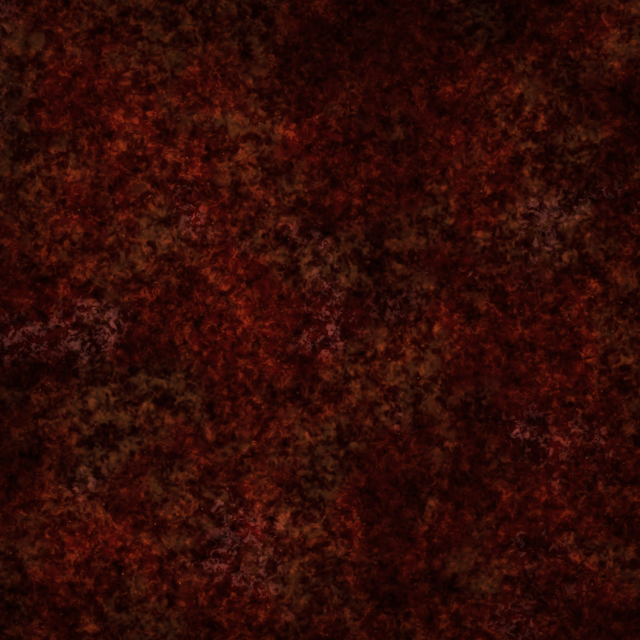
Give the GLSL for this texture, as a three.js fragment shader.

```glsl
// Draws a dark, weathered maroon surface with rust grain, olive stains and pale flecks.
varying vec2 vUv;

const vec3 MAROON = vec3(0.130, 0.018, 0.014);
const vec3 CRIMSON = vec3(0.245, 0.030, 0.022);
const vec3 OLIVE = vec3(0.235, 0.135, 0.060);
const vec3 RUST = vec3(0.440, 0.150, 0.055);
const vec3 MAUVE = vec3(0.350, 0.180, 0.170);
const vec3 PALE_ORANGE = vec3(0.680, 0.380, 0.190);

float hash(vec2 p) {
  vec3 q = fract(vec3(p.xyx) * 0.1031);
  q += dot(q, q.yzx + 33.33);
  return fract((q.x + q.y) * q.z);
}

vec2 hash2(vec2 p) {
  return vec2(hash(p), hash(p + 71.7));
}

float valueNoise(vec2 p) {
  vec2 cell = floor(p);
  vec2 f = fract(p);
  f = f * f * (3.0 - 2.0 * f);
  float low = mix(hash(cell), hash(cell + vec2(1.0, 0.0)), f.x);
  float high = mix(hash(cell + vec2(0.0, 1.0)), hash(cell + 1.0), f.x);
  return mix(low, high, f.y);
}

// Three rotated noise layers, normalised to 0..1
float layeredNoise(vec2 p, float gain) {
  float sum = 0.0;
  float total = 0.0;
  float weight = 1.0;
  for (int i = 0; i < 3; i++) {
    sum += weight * valueNoise(p);
    total += weight;
    weight *= gain;
    p = mat2(1.6, 1.2, -1.2, 1.6) * p + 17.3;
  }
  return sum / total;
}

// Thin curling lines along the mid level of the noise
float filaments(vec2 p, float sharpness) {
  float ridge = 1.0 - abs(2.0 * valueNoise(p) - 1.0);
  return pow(ridge, sharpness);
}

// Soft cellular dots; share is the fraction of cells that hold one
float flecks(vec2 p, float radius, float share) {
  vec2 cell = floor(p);
  float cover = 0.0;
  for (int y = -1; y <= 1; y++) {
    for (int x = -1; x <= 1; x++) {
      vec2 id = cell + vec2(float(x), float(y));
      float present = step(1.0 - share, hash(id + 9.1));
      float size = radius * mix(0.5, 1.0, hash(id + 4.7));
      float d = length(p - id - hash2(id));
      cover = max(cover, present * (1.0 - smoothstep(0.2 * size, size, d)));
    }
  }
  return cover;
}

// Darkens toward the borders, unevenly
float edgeShade(vec2 uv, float wobble) {
  vec2 border = min(uv, 1.0 - uv);
  float inset = min(border.x * 1.4, border.y) + 0.12 * (wobble - 0.5);
  return mix(0.66, 1.0, smoothstep(-0.03, 0.22, inset));
}

void main() {
  // Broad clouds with faint horizontal and vertical wear
  vec2 warp = vec2(valueNoise(vUv * 9.0), valueNoise(vUv * 9.0 + 40.0)) - 0.5;
  vec2 p = vUv + 0.05 * warp;
  float cloud = layeredNoise(p * 5.0 + 3.0, 0.65);
  float wear = 0.5 * (layeredNoise(p * vec2(6.0, 17.0) + 21.0, 0.7)
                    + layeredNoise(p * vec2(18.0, 6.0) + 55.0, 0.7));
  float stain = layeredNoise(p * 8.0 + 81.0, 0.75);
  float clump = smoothstep(0.34, 0.68, 0.5 * (cloud + wear));

  // Fine grain
  vec2 fine = vUv + 0.006 * (vec2(valueNoise(vUv * 60.0), valueNoise(vUv * 60.0 + 13.0)) - 0.5);
  float grain = layeredNoise(fine * 52.0 + 7.0, 0.95);
  float grit = layeredNoise(fine * 85.0 + 31.0, 0.9);
  float threads = filaments(fine * vec2(85.0, 115.0) + 63.0, 5.0);

  // Red ground, then stains and rust
  vec3 color = mix(MAROON, CRIMSON, smoothstep(0.3, 0.75, 0.6 * cloud + 0.4 * wear));
  float olive = smoothstep(0.44, 0.70, stain) * smoothstep(0.35, 0.68, grain);
  color = mix(color, OLIVE, 0.65 * olive);
  float rust = smoothstep(0.46, 0.80, grit) * (0.25 + 0.75 * clump);
  color = mix(color, RUST, 0.6 * rust);
  color = mix(color, RUST, 0.20 * threads * clump * smoothstep(0.35, 0.65, grain));
  float mauve = smoothstep(0.60, 0.78, layeredNoise(p * 6.0 + 140.0, 0.7));
  color = mix(color, MAUVE, 0.6 * mauve * smoothstep(0.45, 0.7, grit));

  // Grain contrast, flecks and border shade
  color *= 1.0 + 1.7 * (grain - 0.5) + 0.7 * (grit - 0.5);
  float sparks = flecks(vUv * 75.0, 0.24, 0.05) * (0.2 + 0.5 * clump);
  color = mix(color, PALE_ORANGE, 0.65 * sparks);
  color *= edgeShade(vUv, cloud);
  gl_FragColor = vec4(color, 1.0);
}
```
